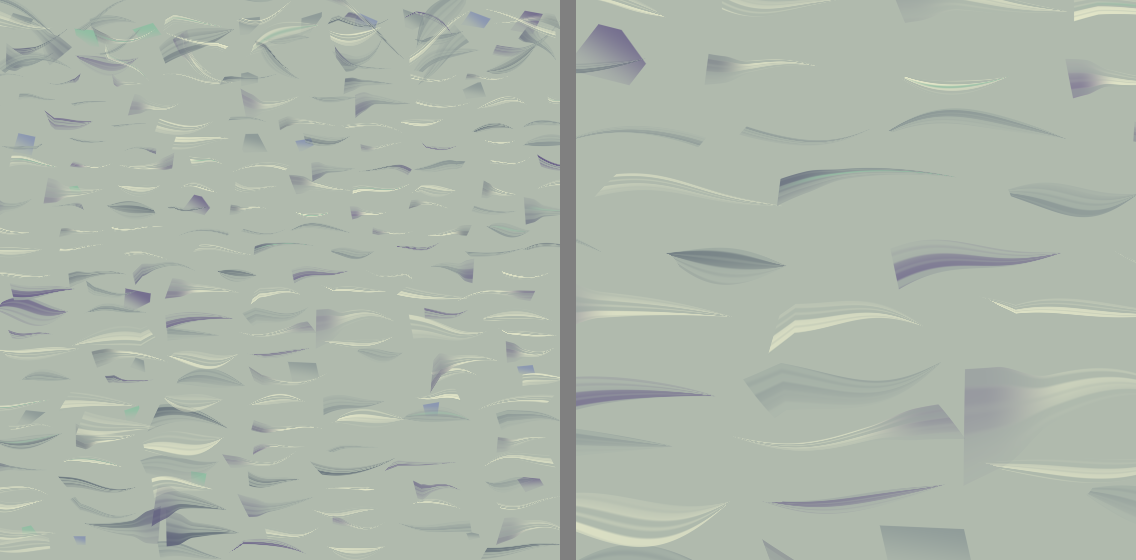
Left, the full canvas; right, a detail of the centre.
Write a Shadertoy shader that draws this pattern.

```glsl
// Rows of curved brush blades on a flat sage ground, with a wilder band on top.
// Each blade is a tapered band around a bent axis, streaked by layered sines;
// sparse clipped quads of violet, blue and mint lie beneath the blades.
#define ROW_PITCH 0.038
#define COLUMN_WIDE 0.148
#define COLUMN_NARROW 0.106
#define BLADE_FILL 0.93
#define BLADE_THIN 0.04
#define BLADE_THICK 0.18
#define STREAK_DEPTH 0.85
#define WILD_START 0.865
#define WILD_END 0.975
#define PATCH_PITCH 0.1
#define PATCH_FILL 0.2

const vec3 SAGE   = vec3(0.69, 0.73, 0.68);
const vec3 SHADE  = vec3(0.64, 0.69, 0.65);
const vec3 CREAM  = vec3(0.90, 0.91, 0.79);
const vec3 STONE  = vec3(0.53, 0.58, 0.58);
const vec3 SLATE  = vec3(0.38, 0.43, 0.47);
const vec3 VIOLET = vec3(0.40, 0.36, 0.53);
const vec3 BLUE   = vec3(0.51, 0.56, 0.70);
const vec3 MINT   = vec3(0.54, 0.75, 0.63);

float hash(vec2 cell, float key) {
    vec3 q = fract(vec3(cell, key) * vec3(0.1031, 0.1030, 0.0973));
    q += dot(q, q.yzx + 33.33);
    return fract((q.x + q.y) * q.z);
}

// Random value in -1..1
float signedHash(vec2 cell, float key) { return 2.0 * hash(cell, key) - 1.0; }

vec2 rotate(vec2 p, float angle) {
    float c = cos(angle), s = sin(angle);
    return vec2(c * p.x + s * p.y, c * p.y - s * p.x);
}

// One blade centred on the origin, painted over base
vec3 paintBlade(vec3 base, vec2 p, vec2 id, float pitch, float wild, float px) {
    float len = pitch * mix(0.55, 1.05, hash(id, 1.0));
    p = rotate(p, signedHash(id, 2.0) * mix(0.13, 0.85, wild));
    if (hash(id, 3.0) > 0.85) p.x = -p.x;

    // Bent axis: arch, S-curve and a rare kinked head
    float along = p.x / len + 0.5, u = clamp(along, 0.0, 1.0);
    float arch = signedHash(id, 4.0) * 0.13 * (1.0 + 0.6 * wild);
    float axis = arch * (4.0 * u * (1.0 - u) - 0.6);
    axis += signedHash(id, 5.0) * 0.035 * sin(6.2832 * u);
    axis += signedHash(id, 6.0) * step(0.8, hash(id, 7.0)) * max(0.2 - u, 0.0);
    float v = p.y - axis * len;

    // Blunt or block head with a fine tip, or a spindle
    float block = step(0.74, hash(id, 14.0));
    float spindle = smoothstep(0.4, 0.7, hash(id, 8.0)) * (1.0 - block);
    float profile = mix(pow(1.0 - u, 0.85), max(sin(3.1416 * u), 0.0), spindle);
    profile *= 1.0 + 0.6 * block * smoothstep(0.42, 0.22, u);
    float girth = mix(BLADE_THIN, BLADE_THICK, pow(hash(id, 9.0), 1.9)) * len;
    float halfWidth = girth * profile;
    float t = clamp(v / max(halfWidth, 0.0005), -1.5, 1.5);
    float cut = along - 0.07 * (1.0 + t * signedHash(id, 10.0));
    float mask = smoothstep(px, -px, abs(v) - halfWidth) * smoothstep(-px, px, cut * len)
               * smoothstep(-px, px, (1.0 - along) * len);

    // Pigment, crisp streaks, tinted head and rare mint line
    float pick = hash(id, 11.0);
    vec3 hue = pick < 0.52 ? CREAM : pick < 0.80 ? STONE : pick < 0.93 ? SLATE : VIOLET;
    float phase = 6.2832 * hash(id, 12.0);
    float streak = 0.5 + 0.3 * sin(4.0 * t + 2.0 * u + phase)
                 + 0.25 * sin(11.0 * t + 5.0 * u + 3.0 * phase);
    streak = smoothstep(0.25, 0.8, streak);
    vec3 tint = mix(hue, SHADE, STREAK_DEPTH * streak);
    vec3 head = mix(SLATE, VIOLET, hash(id, 13.0));
    tint = mix(tint, head, (0.75 - 0.35 * streak) * block * smoothstep(0.5, 0.15, u));
    float line = smoothstep(0.3, 0.0, abs(t - 0.2)) * smoothstep(0.0, 0.4, u);
    tint = mix(tint, MINT, 0.8 * line * step(0.9, hash(id, 15.0)));

    // One crisp side, the other melting into the ground
    float side = hash(id, 16.0) < 0.5 ? -1.0 : 1.0;
    float fade = mix(0.25, 1.0, smoothstep(-1.0, 0.6, t * side)) * mix(1.0, 0.75, u);
    return mix(base, tint, mask * fade * mix(0.55, 1.0, hash(id, 17.0)));
}

// Skewed quads, clipped on a slant, that fade out along one direction
vec3 paintPatch(vec3 base, vec2 uv, float px) {
    vec2 id = floor(uv / PATCH_PITCH);
    float wild = step(WILD_START, (id.y + 0.5) * PATCH_PITCH);
    vec2 p = uv - (id + 0.5) * PATCH_PITCH;
    p -= 0.018 * vec2(signedHash(id, 31.0), signedHash(id, 32.0));
    p = rotate(p, 0.4 * signedHash(id, 33.0));
    p.x += 0.5 * signedHash(id, 34.0) * p.y;
    vec2 size = mix(vec2(0.01, 0.006), vec2(0.025, 0.02), max(hash(id, 35.0), 0.6 * wild));
    vec2 d = abs(p) - size;
    float slant = dot(p, rotate(vec2(0.8, 0.6), 6.2832 * hash(id, 38.0))) - 0.5 * size.x;
    float mask = smoothstep(px, -px, max(max(d.x, d.y), slant));
    float pick = hash(id, 36.0);
    vec3 hue = pick < 0.3 ? VIOLET : pick < 0.5 ? BLUE : pick < 0.68 ? MINT : STONE;
    float fade = mix(0.1, 0.8, smoothstep(-1.0, 1.0, p.y / size.y + 0.4 * p.x / size.x));
    return mix(base, hue, mask * fade * step(hash(id, 37.0), mix(PATCH_FILL, 0.75, wild)));
}

void mainImage(out vec4 fragColor, in vec2 fragCoord) {
    vec2 uv = fragCoord / iResolution.y;
    float px = 0.7 / iResolution.y;
    vec3 color = paintPatch(SAGE, uv, px);
    // Even steps fill the canvas; odd steps add crossing blades to the top band
    for (int k = 0; k < 30; k++) {
        float layer = float(k % 2), row = floor(uv.y / ROW_PITCH) + float(k / 6 - 2);
        float y = (row + 0.5) * ROW_PITCH, wild = step(WILD_START, y) * step(y, WILD_END);
        float fill = layer > 0.5 ? 0.85 * wild : y > WILD_END ? 0.3 : BLADE_FILL;
        float pitch = mix(COLUMN_WIDE, COLUMN_NARROW, smoothstep(0.4, 0.65, y) * (1.0 - wild));
        float shift = 0.35 * hash(vec2(row, layer), 41.0);
        vec2 id = vec2(floor(uv.x / pitch + shift) + float(k / 2 % 3 - 1), row + 57.0 * layer);
        if (hash(id, 42.0) > fill) continue;
        vec2 jitter = vec2(signedHash(id, 43.0), signedHash(id, 44.0));
        vec2 center = vec2((id.x + 0.5 - shift) * pitch, y) + jitter * vec2(0.12 * pitch, 0.01);
        color = paintBlade(color, uv - center, id, pitch, wild, px);
    }
    fragColor = vec4(color, 1.0);
}
```
